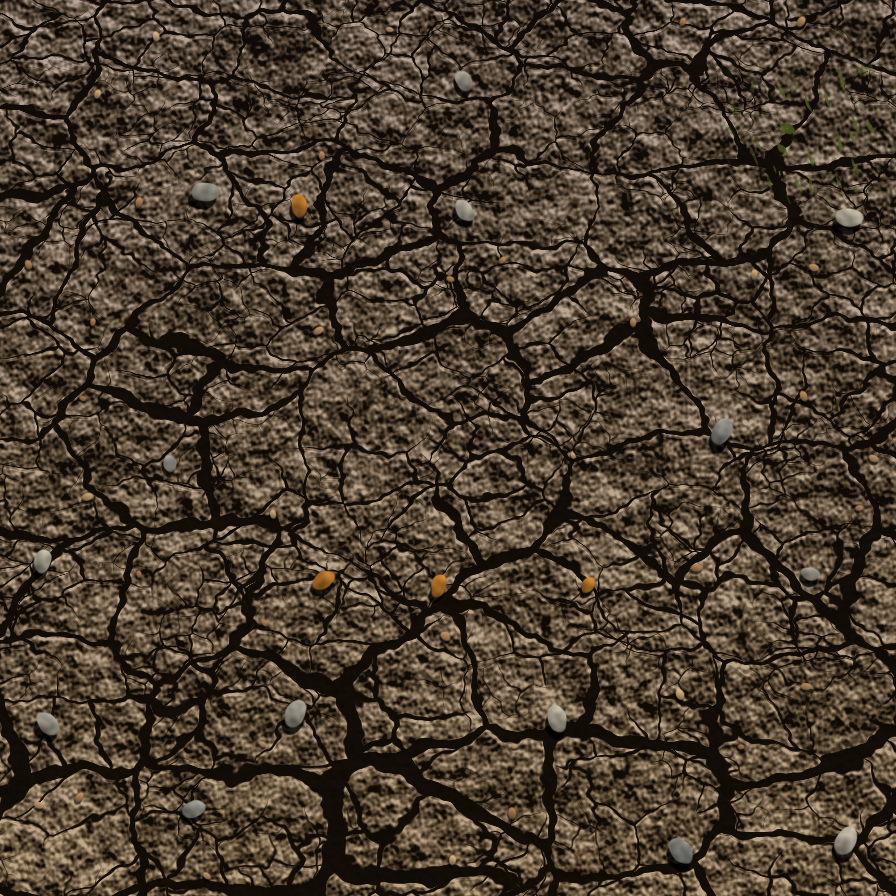
Reproduce this texture procedurally as a WebGL 2 fragment shader.

```glsl
#version 300 es
precision highp float;
// Sun-baked soil split by a branching network of dark cracks, with a few stones.
// Cracks are borders of warped Voronoi cells at three scales; the crumbly ground
// is layered gradient noise, lit by its height difference toward the sun.

uniform vec2 u_resolution;
out vec4 fragColor;

const vec2 SUN = vec2(0.3, 0.95);

vec2 hash2(vec2 p) {
  vec3 a = fract(p.xyx * vec3(0.1031, 0.1030, 0.0973));
  a += dot(a, a.yzx + 33.33);
  return fract((a.xx + a.yz) * a.zy);
}

float cornerSlope(vec2 cell, vec2 offset) {
  float angle = 6.2832 * hash2(cell).x;
  return dot(vec2(cos(angle), sin(angle)), offset);
}

float gradientNoise(vec2 p) {
  vec2 i = floor(p), f = p - i, e = vec2(1.0, 0.0);
  vec2 u = f * f * f * (f * (f * 6.0 - 15.0) + 10.0);
  return mix(mix(cornerSlope(i, f), cornerSlope(i + e, f - e), u.x),
             mix(cornerSlope(i + e.yx, f - e.yx), cornerSlope(i + 1.0, f - 1.0), u.x), u.y);
}

vec2 warp(vec2 p) {
  return vec2(gradientNoise(p), gradientNoise(p + 57.3));
}

// Distance to the nearest Voronoi border, in cell units
float edgeDistance(vec2 p) {
  vec2 cell = floor(p), f = p - cell, nearCell = vec2(0.0), nearest = vec2(0.0);
  float best = 9.0;
  for (int y = -1; y <= 1; y++)
    for (int x = -1; x <= 1; x++) {
      vec2 g = vec2(x, y), r = g + hash2(cell + g) - f;
      if (dot(r, r) < best) { best = dot(r, r); nearest = r; nearCell = g; }
    }
  float edge = 9.0;
  for (int y = -2; y <= 2; y++)
    for (int x = -2; x <= 2; x++) {
      vec2 g = nearCell + vec2(x, y), r = g + hash2(cell + g) - f, d = r - nearest;
      if (dot(d, d) > 1e-5) edge = min(edge, dot(0.5 * (nearest + r), normalize(d)));
    }
  return edge;
}

// 1 inside a crack, 0 on the plates
float crackDepth(vec2 p) {
  vec2 q = vec2((p.x - 0.5) * (1.0 + 0.35 * p.y), p.y * (1.1 + 0.4 * p.y)) + 3.0;
  q += 0.035 * warp(q * 8.0) + 0.014 * warp(q * 27.0) + 0.005 * warp(q * 75.0);
  float depth = 0.0, scale = 6.0, width = mix(0.0085, 0.0045, p.y);
  for (int i = 0; i < 3; i++) {
    float level = float(i);
    float opening = 0.85 - 0.35 * level + (1.5 + 0.5 * level) * gradientNoise(q * (4.0 + 2.0 * level) + 7.0 * level);
    float w = width * clamp(opening, 0.0, 1.5);
    float gap = edgeDistance(q * scale + 17.0 * level) / scale;
    depth = max(depth, (1.0 - smoothstep(w - 0.0008, w + 0.0012, gap)) * smoothstep(0.0, 0.001, w));
    scale *= 2.1;
    width *= 0.4;
  }
  return depth;
}

float soilHeight(vec2 p) {
  float height = 0.0, frequency = 24.0, amplitude = 1.0;
  for (int i = 0; i < 4; i++) {
    height += amplitude * gradientNoise(p * frequency + float(i) * 13.7);
    frequency *= 2.03;
    amplitude *= 0.66;
  }
  return height;
}

float ellipse(vec2 d, float angle, float radius) {
  d = mat2(cos(angle), sin(angle), -sin(angle), cos(angle)) * d;
  return 1.0 - smoothstep(-0.0015, 0.0015, length(d * vec2(1.0, 1.5)) - radius);
}

// Scattered stones: coverage, cast shadow, random tint, shading
vec4 stones(vec2 p, float cells, float chance, float size) {
  vec2 id = floor(p * cells), r = hash2(id + cells), s = hash2(id + cells * 3.0);
  vec2 d = p - (id + 0.3 + 0.4 * r) / cells;
  d += 0.12 * size * warp(p * 60.0);
  float radius = size * (0.55 + 0.45 * s.y), angle = 6.2832 * r.y, present = step(s.x, chance);
  return vec4(present * ellipse(d, angle, radius),
              present * ellipse(d + SUN * radius * 0.6, angle, radius),
              fract(r.x * 19.0), 0.85 + 0.3 * dot(d, SUN) / radius);
}

void main() {
  vec2 p = gl_FragCoord.xy / min(u_resolution.x, u_resolution.y);
  vec2 toSun = p + SUN * 0.004;

  // Soil tone: sunlit relief, bright lower crack lips, pits and grain
  float crack = crackDepth(p), height = soilHeight(p);
  float relief = height - soilHeight(toSun) + 0.2 * (crackDepth(toSun) - crack);
  float tone = 0.53 + 1.3 * relief + 0.22 * height - 0.06 * p.y;
  tone += 0.25 * gradientNoise(p * 7.0 + 4.0) + 0.45 * gradientNoise(p * 215.0);
  tone -= 0.35 * smoothstep(0.18, 0.42, gradientNoise(p * 55.0 + 31.0));
  tone = clamp(tone, 0.0, 1.15) * (1.0 - 0.97 * crack);

  vec3 color = mix(vec3(0.06, 0.04, 0.02), vec3(0.33, 0.27, 0.20), min(tone / 0.45, 1.0));
  color = mix(color, vec3(0.64, 0.57, 0.49), max(tone - 0.45, 0.0) / 0.55);
  color *= mix(vec3(1.03, 1.0, 0.92), vec3(0.98, 0.98, 1.03), p.y);

  // Sparse grass blades in the upper right
  float blades = smoothstep(0.28, 0.42, gradientNoise(vec2(p.x * 130.0 + p.y * 40.0, p.y * 45.0)));
  blades *= 1.0 - smoothstep(0.03, 0.14, length(p - vec2(0.91, 0.86)));
  color = mix(color, vec3(0.30, 0.37, 0.12), 0.8 * blades);

  // Pebbles, then small straw-coloured chips
  vec4 pebble = stones(p, 7.0, 0.24, 0.017);
  vec3 pebbleColor = mix(vec3(0.50, 0.50, 0.48), vec3(0.80, 0.75, 0.65), pebble.z);
  pebbleColor = mix(pebbleColor, vec3(0.72, 0.46, 0.16), step(0.8, pebble.z));
  pebbleColor *= pebble.w + 0.25 * gradientNoise(p * 110.0);
  color = mix(color * (1.0 - 0.8 * pebble.y), pebbleColor, pebble.x);

  vec4 chip = stones(p, 15.0, 0.16, 0.0065);
  vec3 chipColor = mix(vec3(0.66, 0.46, 0.28), vec3(0.82, 0.68, 0.50), chip.z) * chip.w;
  color = mix(color * (1.0 - 0.6 * chip.y), chipColor, chip.x);

  fragColor = vec4(color, 1.0);
}
```
